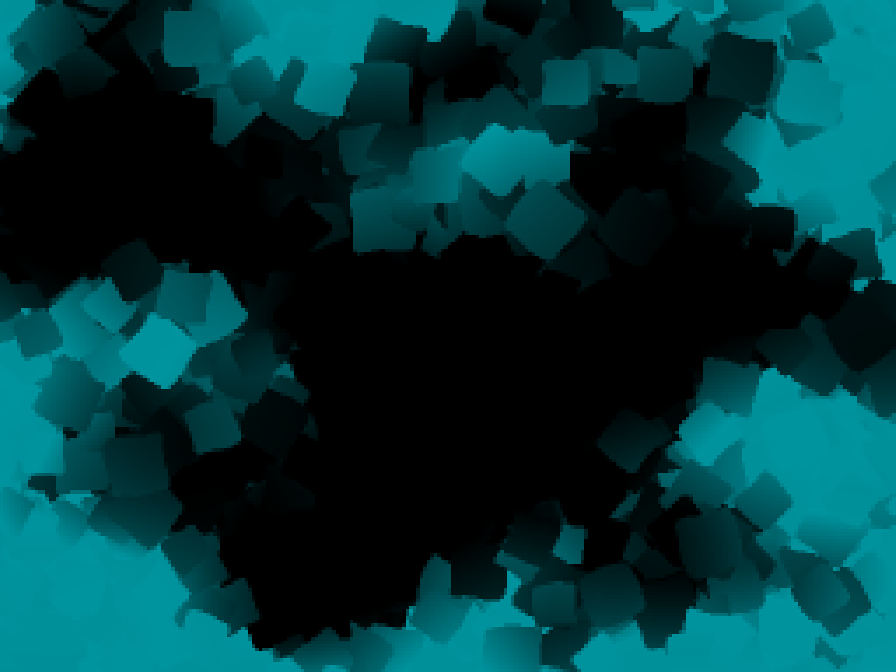
Write a Shadertoy shader that draws this texture.

```glsl
// Teal dabs on black: scattered, rotated, overlapping squares, each one
// tinted by a broad field of layered sines that is brighter near the borders.
// The result is drawn on a coarse block grid, averaged inside each block.

const vec3  TEAL        = vec3(0.0, 0.58, 0.62);
const float BLOCK_ROWS  = 192.0;  // coarse blocks per canvas height
const float CELL        = 0.07;   // scatter cell, in canvas heights
const int   DABS        = 3;      // squares per cell
const float HALF_MIN    = 0.028;  // half side of the smallest square
const float HALF_MAX    = 0.048;  // half side of the largest square
const float TONE_JITTER = 1.0;    // tone spread between squares
const float TILT        = 0.25;   // shading across one square
const float FOLLOW      = 0.3;    // how far a square follows the field inside
const float BORDER_GLOW = 1.3;
const int   WAVES       = 8;

vec4 hash4(vec3 p) {
    vec4 q = fract(p.xyzx * vec4(0.1031, 0.1030, 0.0973, 0.1099));
    q += dot(q, q.wzxy + 33.33);
    return fract((q.xxyz + q.yzzw) * q.zywx);
}

// Broad light and dark areas, stretched sideways; roughly zero on average
float toneField(vec2 p, float aspect) {
    vec2 edge = 2.0 * p / vec2(aspect, 1.0) - 1.0;
    edge *= edge;
    float tone = BORDER_GLOW * (dot(edge, edge) - 0.4);

    p += 0.05 * sin(p.yx * vec2(9.0, 7.0) + vec2(1.3, 4.1));
    for (int i = 0; i < WAVES; i++) {
        float n = float(i);
        float angle = 2.4 * n + 1.2;
        vec2 wave = (6.0 + 2.6 * n) * vec2(0.65 * cos(angle), sin(angle));
        tone += (0.5 - 0.028 * n) * sin(dot(p, wave) + 1.7 * n * n + 0.6);
    }
    return tone;
}

// Tone of the topmost square covering p
float dabTone(vec2 p, float aspect) {
    vec2 wobbled = p + 0.002 * sin(p.yx * vec2(83.0, 97.0));
    vec2 cell = floor(wobbled / CELL);
    vec2 topCentre = p;
    float topOrder = -1.0;
    float offset = 0.0;

    for (int y = -1; y <= 1; y++)
    for (int x = -1; x <= 1; x++)
    for (int k = 0; k < DABS; k++) {
        vec3 id = vec3(cell + vec2(x, y) + 40.0, float(k) * 17.0 + 5.0);
        vec4 place = hash4(id);
        if (place.w <= topOrder) continue;

        vec2 centre = (id.xy - 40.0 + place.xy) * CELL;
        vec4 look = hash4(id + 71.0);
        float turn = 6.2832 * place.z;
        float c = cos(turn), s = sin(turn);
        vec2 local = mat2(c, s, -s, c) * (wobbled - centre);
        local /= mix(HALF_MIN, HALF_MAX, look.x);

        if (max(abs(local.x), abs(local.y)) < 1.0 && length(local) < 1.3) {
            topOrder = place.w;
            topCentre = centre;
            offset = TONE_JITTER * (look.y - 0.5)
                   + TILT * dot(local, look.zw - 0.5);
        }
    }
    return toneField(mix(topCentre, p, FOLLOW), aspect) + offset;
}

// Tone curve: deep blacks, a quick rise and a flat bright ceiling
float brightness(float tone) {
    float t = max(tone, -1.375);
    float light = clamp(0.22 + 0.55 * t + 0.2 * t * t, 0.0, 1.0);
    return light - 0.03 * light * (0.5 + 0.5 * sin(5.0 * tone));
}

void mainImage(out vec4 fragColor, in vec2 fragCoord) {
    float aspect = iResolution.x / iResolution.y;
    vec2 block = floor(fragCoord / iResolution.y * BLOCK_ROWS);

    // Average four samples per block to soften the square edges
    float light = 0.0;
    for (int j = 0; j < 2; j++)
    for (int i = 0; i < 2; i++) {
        vec2 p = (block + 0.25 + 0.5 * vec2(i, j)) / BLOCK_ROWS;
        light += 0.25 * brightness(dabTone(p, aspect));
    }
    fragColor = vec4(TEAL * light, 1.0);
}
```
